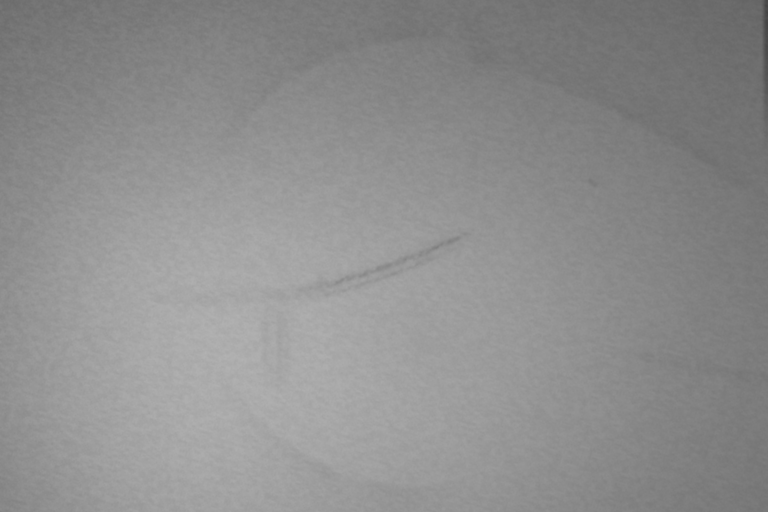
A Shadertoy shader for this texture:

```glsl
#define SHADE 0.37
#define GLOW 0.305
#define GLOW_CENTER vec2(0.42, 0.30)
#define GRAIN_SCALE 150.0
#define GRAIN_DEPTH 0.030
#define ARC_DEPTH 0.036
#define SCUFF_DEPTH 0.075
#define SMEAR_DEPTH 0.035

float hash(vec2 p) {
    vec3 q = fract(vec3(p.xyx) * 0.1031);
    q += dot(q, q.yzx + 33.33);
    return fract((q.x + q.y) * q.z);
}

float noise(vec2 p) {
    vec2 i = floor(p), f = fract(p);
    f = f * f * (3.0 - 2.0 * f);
    return mix(mix(hash(i), hash(i + vec2(1, 0)), f.x),
               mix(hash(i + vec2(0, 1)), hash(i + vec2(1, 1)), f.x), f.y);
}

float fbm(vec2 p) {
    float sum = 0.0, weight = 0.5;
    for (int i = 0; i < 4; i++) {
        sum += weight * noise(p);
        p = mat2(0.8, 0.6, -0.6, 0.8) * p * 2.03 + 17.0;
        weight *= 0.5;
    }
    return sum;
}

// Light pool with a different falloff on each side
float lightPool(vec2 p) {
    vec2 d = p - GLOW_CENTER;
    float sideways = d.x < 0.0 ? 2.7 : 0.87;
    return SHADE + GLOW * exp(-sideways * d.x * d.x - 2.1 * d.y * d.y);
}

// Soft line from a to b, fading towards both ends
float stroke(vec2 p, vec2 a, vec2 b, float width) {
    vec2 along = normalize(b - a), d = p - a;
    float t = dot(d, along) / length(b - a);
    float across = dot(d, vec2(-along.y, along.x)) / width;
    float ends = smoothstep(-0.05, 0.25, t) * smoothstep(1.05, 0.75, t);
    return exp(-across * across) * ends;
}

// Rubbed rim: crisp inside, fading outwards, limited in x
float arcSmear(vec2 p, vec2 center, float radius, vec2 span) {
    float d = length(p - center) - radius;
    float rim = smoothstep(-0.008, 0.012, d) * exp(-max(d, 0.0) / 0.045);
    float ends = smoothstep(span.x, span.x + 0.15, p.x)
               * smoothstep(span.y, span.y - 0.15, p.x);
    return rim * ends * (0.4 + 1.0 * fbm(p * 13.0));
}

// Two parallel tracks with rough hatching, plus a faint tail
float scuff(vec2 p) {
    p.y += 0.35 * (p.x - 0.60) * (0.92 - p.x) - 0.006;
    float tracks = stroke(p, vec2(0.59, 0.425), vec2(0.94, 0.548), 0.006)
                 + 0.6 * stroke(p, vec2(0.60, 0.408), vec2(0.90, 0.515), 0.005)
                 + 0.35 * stroke(p, vec2(0.50, 0.392), vec2(0.95, 0.545), 0.018);
    float hatch = noise(vec2(p.x * 150.0 - p.y * 60.0, p.y * 130.0));
    float tail = stroke(p, vec2(0.26, 0.34), vec2(0.68, 0.445), 0.016);
    return tracks * (0.4 + 0.8 * hatch) + 0.25 * tail;
}

// Broad stains and small marks
float smears(vec2 p) {
    float streaks = 0.3 + 1.1 * noise(vec2(p.x * 110.0, p.y * 9.0));
    float sum = stroke(p, vec2(0.535, 0.42), vec2(0.545, 0.23), 0.026) * streaks;
    sum += 0.5 * stroke(p, vec2(0.91, 0.99), vec2(0.95, 0.85), 0.026);
    sum += 0.5 * stroke(p, vec2(1.18, 0.315), vec2(1.58, 0.245), 0.014) * streaks;
    sum += 0.35 * stroke(p, vec2(0.62, 0.49), vec2(0.63, 0.42), 0.008);
    vec2 stain = (p - vec2(0.79, 0.33)) / vec2(0.13, 0.09);
    sum += 0.5 * exp(-dot(stain, stain));
    sum += 1.3 * stroke(p, vec2(1.147, 0.651), vec2(1.168, 0.634), 0.005);
    return sum;
}

// Fine plaster grain, slightly stretched along a shallow diagonal
float grain(vec2 p) {
    vec2 q = mat2(0.96, 0.28, -0.28, 0.96) * p * GRAIN_SCALE;
    float coarse = noise(q * vec2(0.65, 1.15)) - 0.5;
    float fine = noise(q * 2.1 + 41.0) - 0.5;
    return coarse + 0.7 * fine;
}

void mainImage(out vec4 fragColor, in vec2 fragCoord) {
    vec2 p = fragCoord / iResolution.y;
    float aspect = iResolution.x / iResolution.y;

    float value = lightPool(p) + 0.02 * (fbm(p * 4.0) - 0.47);
    value -= ARC_DEPTH * arcSmear(p, vec2(0.82, 0.486), 0.436, vec2(0.38, 0.92));
    value -= ARC_DEPTH * arcSmear(p, vec2(0.655, -0.363), 1.268, vec2(0.88, 1.52));
    value -= SCUFF_DEPTH * scuff(p) + SMEAR_DEPTH * smears(p);

    // Shadowed strip at the upper right border
    value -= 0.13 * smoothstep(0.014, 0.002, aspect - p.x) * smoothstep(0.65, 0.95, p.y);

    value += GRAIN_DEPTH * grain(p) * mix(1.1, 0.8, p.x / aspect);
    fragColor = vec4(vec3(value), 1.0);
}
```
